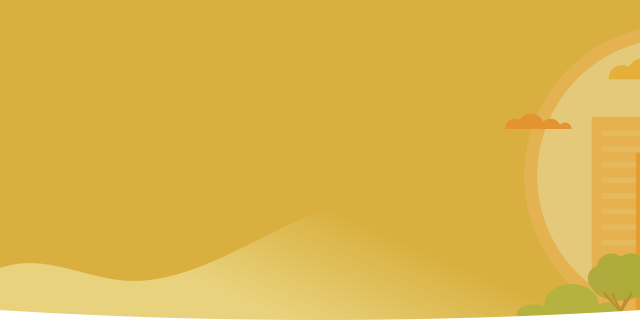
Give the GLSL for this background, as a Shadertoy shader.

```glsl
// Golden banner with a fading hill, a sun disc, clouds, a striped building and a tree.

// Lengths are in canvas heights, with the origin at the lower left.
const vec3 GOLD = vec3(0.85, 0.692, 0.25);
const vec3 HILL = vec3(0.914, 0.824, 0.49);
const vec3 RING = vec3(0.894, 0.70, 0.315);
const vec3 DISC = vec3(0.892, 0.79, 0.475);
const vec3 WALL = vec3(0.898, 0.70, 0.31);
const vec3 STRIPE = vec3(0.898, 0.73, 0.37);
const vec3 TOWER = vec3(0.89, 0.62, 0.18);
const vec3 CLOUD_ORANGE = vec3(0.89, 0.58, 0.19);
const vec3 CLOUD_YELLOW = vec3(0.90, 0.69, 0.22);
const vec3 BUSH = vec3(0.71, 0.70, 0.25);
const vec3 LEAF = vec3(0.695, 0.67, 0.24);
const vec3 LEAF_RIGHT = vec3(0.67, 0.68, 0.22);
const vec3 BARK = vec3(0.74, 0.56, 0.20);

const vec2 DISC_CENTER = vec2(2.109, 0.4505);
const float RING_RADIUS = 0.471;
const float DISC_RADIUS = 0.430;
const vec2 HILL_CREST = vec2(0.09, 0.178);
const vec2 HILL_TROUGH = vec2(0.417, 0.122);
const vec2 HILL_RISE = vec2(0.80, 0.267);    // width, height
const vec2 FADE_DIR = vec2(0.40, 0.92);
const vec2 FADE_RANGE = vec2(0.36, 0.728);   // opaque, clear
const float FLOOR_CURVE = 0.031;
const float STRIPE_PERIOD = 0.0488;
const float STRIPE_HALF = 0.0082;
const vec2 TRUNK_BASE = vec2(1.940, 0.026);

// Bumps of the cloud: centre, radius
const vec3 PUFFS[4] = vec3[](vec3(0.031, 0.002, 0.030), vec3(0.081, 0.007, 0.041),
                             vec3(0.143, 0.001, 0.031), vec3(0.188, 0.0, 0.020));
// Ellipses: centre, radii
const vec4 BUSHES[3] = vec4[](vec4(1.786, 0.050, 0.084, 0.0625),
                              vec4(1.667, 0.020, 0.052, 0.029),
                              vec4(1.900, 0.030, 0.045, 0.025));
const vec4 CROWN[5] = vec4[](vec4(1.872, 0.130, 0.035, 0.039),
                             vec4(1.911, 0.161, 0.047, 0.047),
                             vec4(1.971, 0.161, 0.047, 0.047),
                             vec4(1.935, 0.115, 0.088, 0.055),
                             vec4(2.010, 0.120, 0.050, 0.050));
const vec2 TWIGS[4] = vec2[](vec2(1.889, 0.083), vec2(1.914, 0.080),
                             vec2(1.973, 0.083), vec2(1.954, 0.062));

// Antialiased coverage of a signed distance
float fill(float d) {
    return clamp(0.5 - d * iResolution.y, 0.0, 1.0);
}

float ellipse(vec2 p, vec4 e) {
    return (length((p - e.xy) / e.zw) - 1.0) * min(e.z, e.w);
}

float segment(vec2 p, vec2 a, vec2 b) {
    vec2 ab = b - a;
    return length(p - a - ab * clamp(dot(p - a, ab) / dot(ab, ab), 0.0, 1.0));
}

float cloud(vec2 p, vec2 corner, float size) {
    vec2 q = (p - corner) / size;
    float d = 1.0;
    for (int i = 0; i < 4; i++) d = min(d, length(q - PUFFS[i].xy) - PUFFS[i].z);
    return max(d, -q.y) * size;
}

float hillHeight(float x) {
    float span = HILL_TROUGH.x - HILL_CREST.x;
    float dip = smoothstep(0.0, span, max(x - HILL_CREST.x, (HILL_CREST.x - x) * 1.25));
    float rise = smoothstep(0.0, HILL_RISE.x, x - HILL_TROUGH.x);
    return mix(HILL_CREST.y, HILL_TROUGH.y, dip) + HILL_RISE.y * rise;
}

void mainImage(out vec4 fragColor, in vec2 fragCoord) {
    vec2 p = fragCoord / iResolution.y;
    vec3 color = GOLD;

    // Hill, fading out toward the upper right
    float fade = 1.0 - clamp((dot(p, FADE_DIR) - FADE_RANGE.x) / (FADE_RANGE.y - FADE_RANGE.x), 0.0, 1.0);
    color = mix(color, HILL, fill((p.y - hillHeight(p.x)) * 0.9) * fade);

    // Disc with its ring
    float r = length(p - DISC_CENTER);
    color = mix(color, RING, fill(r - RING_RADIUS));
    color = mix(color, DISC, fill(r - DISC_RADIUS));

    // Clouds
    color = mix(color, CLOUD_YELLOW, fill(cloud(p, vec2(1.901, 0.752), 1.4)));
    color = mix(color, CLOUD_ORANGE, fill(cloud(p, vec2(1.578, 0.597), 1.0)));

    // Building with window stripes, and the tower before it
    color = mix(color, WALL, fill(max(1.849 - p.x, p.y - 0.635)));
    float row = abs(fract((p.y - 0.583) / STRIPE_PERIOD + 0.5) - 0.5) * STRIPE_PERIOD;
    float stripes = max(max(row - STRIPE_HALF, 1.880 - p.x), max(p.y - 0.60, 0.21 - p.y));
    color = mix(color, STRIPE, fill(stripes));
    color = mix(color, TOWER, fill(max(1.987 - p.x, p.y - 0.523)));

    // Bushes and tree
    float bush = 1.0, crown = 1.0, twig = 1.0;
    for (int i = 0; i < 3; i++) bush = min(bush, ellipse(p, BUSHES[i]));
    for (int i = 0; i < 5; i++) crown = min(crown, ellipse(p, CROWN[i]));
    for (int i = 0; i < 4; i++) twig = min(twig, segment(p, TRUNK_BASE, TWIGS[i]));
    color = mix(color, BUSH, fill(bush));
    color = mix(color, mix(LEAF, LEAF_RIGHT, fill(1.941 - p.x)), fill(crown));
    color = mix(color, BARK, fill(twig - 0.004));

    // White curved floor
    color = mix(color, vec3(1.0), fill(p.y - FLOOR_CURVE * (p.x - 1.0) * (p.x - 1.0)));
    fragColor = vec4(color, 1.0);
}
```
